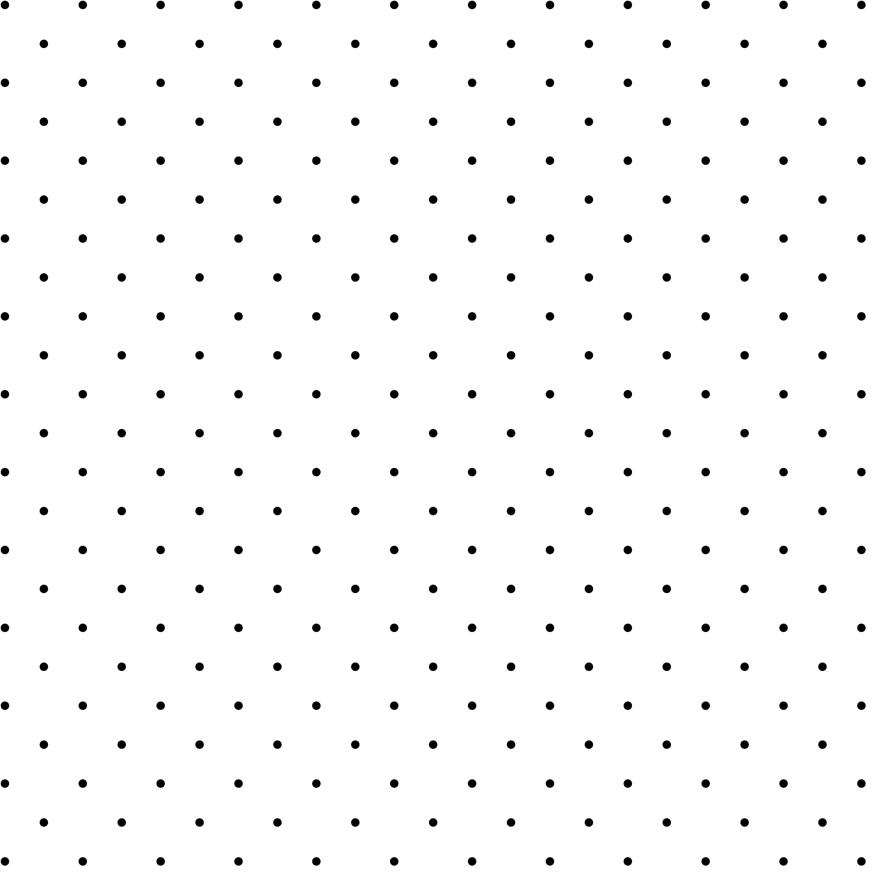
This pattern is drawn by a Shadertoy shader. Its source:

```glsl
// Small black polka dots in a staggered grid on white.

// Distance to the nearest point of a unit square lattice.
float latticeDistance(vec2 p) {
    return length(p - floor(p + 0.5));
}

void mainImage(out vec4 fragColor, in vec2 fragCoord) {
    vec2 uv = fragCoord / iResolution.xy;
    float spacing = 0.0869;

    // Grid is anchored near the top left corner.
    vec2 p = (uv - vec2(0.0055, 0.9945)) / spacing;

    // A second lattice, shifted by half a cell, staggers the rows.
    float toCentre = spacing * min(latticeDistance(p), latticeDistance(p - 0.5));

    // Soft-edged round dots.
    float edge = 0.75 / iResolution.y;
    float dotMask = 1.0 - smoothstep(-edge, edge, toCentre - 0.0047);

    fragColor = vec4(vec3(1.0 - dotMask), 1.0);
}
```
